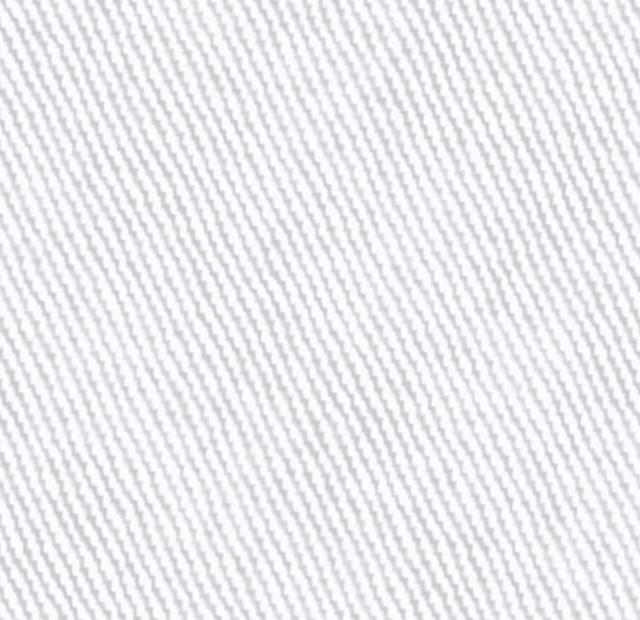
This texture is drawn by a Shadertoy shader. Its source:

```glsl
// White cotton twill: steep diagonal ribs with soft grey furrows between them.
// Each furrow is a chain of slanted beads, one per weft row, whose width and
// depth vary by hash; layered sines bend the ribs and cellular noise adds lint.

#define RIBS 41.0         // ribs across the canvas
#define RIB_DRIFT 18.6    // ribs crossed from bottom to top
#define ROWS 56.0         // weft rows up the canvas
#define BEAD_SLANT 0.8    // rows that a bead edge climbs per rib
#define BEAD_JAG 0.06     // sideways step of the beads, in ribs
#define FURROW 0.385      // half width of a furrow, in ribs
#define WEAR 0.42         // variation between beads
#define LINT_CELLS 150.0  // lint cells across the canvas
#define LINT 0.14         // strength of the lint

const float TAU = 6.2831853;
const vec3 RIB_WHITE = vec3(0.985, 0.987, 0.996);
const vec3 FURROW_GREY = vec3(0.812, 0.816, 0.830);

float hash(vec2 p) {
    vec3 q = fract(vec3(p.xyx) * 0.1031);
    q += dot(q, q.yzx + 33.33);
    return fract((q.x + q.y) * q.z);
}

// Distance to the nearest scattered point, roughly 0 to 1
float cellular(vec2 p) {
    vec2 cell = floor(p);
    float nearest = 2.0;
    for (int j = -1; j <= 1; j++) {
        for (int i = -1; i <= 1; i++) {
            vec2 c = cell + vec2(i, j);
            vec2 point = c + vec2(hash(c), hash(c + 71.7));
            nearest = min(nearest, distance(p, point));
        }
    }
    return nearest;
}

// Random value per bead, blended along its furrow
float beadNoise(float furrow, float row, float seed) {
    float r = floor(row);
    float a = hash(vec2(furrow + seed, r + 90.0));
    float b = hash(vec2(furrow + seed, r + 91.0));
    return mix(a, b, smoothstep(0.0, 1.0, row - r));
}

// Slow bending of the yarns, in ribs
float yarnBend(vec2 uv) {
    return 0.09 * sin(TAU * (1.3 * uv.y + 0.6 * uv.x))
         + 0.06 * sin(TAU * (3.7 * uv.x - 2.1 * uv.y) + 1.7)
         + 0.03 * sin(TAU * (9.0 * uv.y + 5.0 * uv.x) + 0.6);
}

void mainImage(out vec4 fragColor, in vec2 fragCoord) {
    vec2 uv = fragCoord / iResolution.xy;

    // Rib and row coordinates, with a lopsided step at each row
    float rib = RIBS * uv.x + RIB_DRIFT * uv.y + yarnBend(uv);
    float row = ROWS * uv.y - BEAD_SLANT * rib;
    rib += BEAD_JAG * (sin(TAU * row) + 0.35 * sin(2.0 * TAU * row));

    // Furrow cross-section, pinched between beads
    float furrow = floor(rib + 0.5);
    rib += 0.18 * (beadNoise(furrow, row, 11.0) - 0.5);
    float offset = abs(rib - furrow);
    float bead = cos(TAU * row + 0.8);
    float width = FURROW * (1.0 + 0.12 * bead
                + WEAR * (beadNoise(furrow, row, 37.0) - 0.5));
    float pixel = RIBS / iResolution.x;
    float shade = 1.0 - smoothstep(0.0, max(width, pixel), offset);

    // Bead depth, broad fading and lint
    float depth = 0.96 + 0.10 * bead
                + WEAR * (beadNoise(furrow, row, 53.0) - 0.5);
    depth += 0.07 * sin(TAU * (1.7 * uv.x + 1.1 * uv.y))
           + 0.06 * sin(TAU * (2.3 * uv.y - 3.1 * uv.x) + 2.0);
    vec2 lintCell = uv * vec2(1.0, iResolution.y / iResolution.x) * LINT_CELLS;
    float lint = LINT * (cellular(lintCell) - 0.5);
    shade = clamp(shade * depth + lint, 0.0, 1.08);

    fragColor = vec4(mix(RIB_WHITE, FURROW_GREY, shade), 1.0);
}
```
